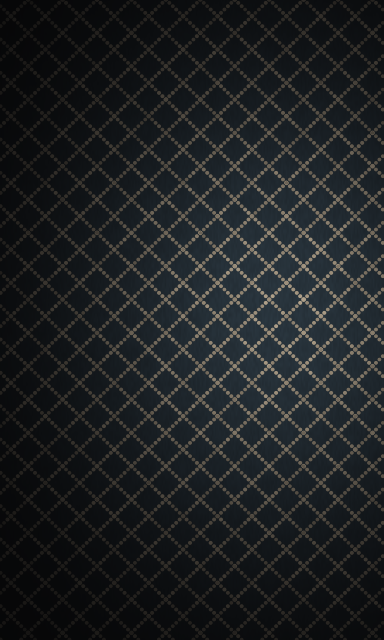
A Shadertoy shader for this pattern:

```glsl
const vec2 REPEATS = vec2(11.15, 19.2);
const vec2 NODE_ANCHOR = vec2(0.5217, 0.532);
const float DOTS_PER_EDGE = 5.0;
const float EDGE_LENGTH = 0.0628; // fraction of the canvas width

const vec3 SHADOW = vec3(0.022, 0.022, 0.025);
const vec3 CLOTH = vec3(0.135, 0.180, 0.210);
const vec3 BEAD = vec3(0.610, 0.555, 0.470);

float hash(vec2 p) {
    vec3 q = fract(vec3(p.xyx) * 0.1031);
    q += dot(q, q.yzx + 33.33);
    return fract((q.x + q.y) * q.z);
}

float valueNoise(vec2 p) {
    vec2 cell = floor(p);
    vec2 f = fract(p);
    f = f * f * (3.0 - 2.0 * f);
    float low = mix(hash(cell), hash(cell + vec2(1.0, 0.0)), f.x);
    float high = mix(hash(cell + vec2(0.0, 1.0)), hash(cell + 1.0), f.x);
    return mix(low, high, f.y);
}

// Beads along the lines where across is an integer; returns coverage and tone.
vec2 beadRow(float across, float along, float blur, float seed) {
    float line = round(across);
    float bead = round(along * DOTS_PER_EDGE);
    vec2 offset = vec2(across - line, along - bead / DOTS_PER_EDGE);
    float isNode = 1.0 - step(0.5, mod(bead, DOTS_PER_EDGE));
    float random = hash(vec2(line, bead) + seed);
    float radius = 0.079 + 0.016 * isNode + 0.008 * (random - 0.5);
    float coverage = 1.0 - smoothstep(radius - blur, radius + blur, length(offset));
    return vec2(coverage, 0.88 + 0.2 * random);
}

// Soft pool of light right of the middle.
float lightPool(vec2 uv) {
    vec2 d = (uv - vec2(0.72, 0.52)) / vec2(0.72, 0.52);
    return exp(-2.0 * dot(d, d));
}

void mainImage(out vec4 fragColor, in vec2 fragCoord) {
    vec2 uv = fragCoord / iResolution.xy;
    float blur = 0.6 / (EDGE_LENGTH * iResolution.x);

    // Diagonal lattice
    vec2 q = (uv - NODE_ANCHOR) * REPEATS;
    vec2 lattice = vec2(q.x + q.y, q.x - q.y);
    vec2 rising = beadRow(lattice.y, lattice.x, blur, 17.0);
    vec2 falling = beadRow(lattice.x, lattice.y, blur, 91.0);
    vec2 bead = rising.x > falling.x ? rising : falling;

    // Woven ground with short vertical fibres
    float light = lightPool(uv);
    float fibre = valueNoise(uv * vec2(260.0, 130.0));
    float mottling = valueNoise(uv * vec2(36.0, 60.0) + 40.0);
    float weave = 0.90 + 0.13 * fibre + 0.07 * mottling;
    vec3 ground = SHADOW + CLOTH * light * weave;

    // Beads fade with the light and wear with the cloth
    float wear = 0.90 + 0.16 * mottling;
    vec3 beads = SHADOW + BEAD * (0.08 + 0.92 * light) * bead.y * wear;

    fragColor = vec4(mix(ground, beads, bead.x), 1.0);
}
```
